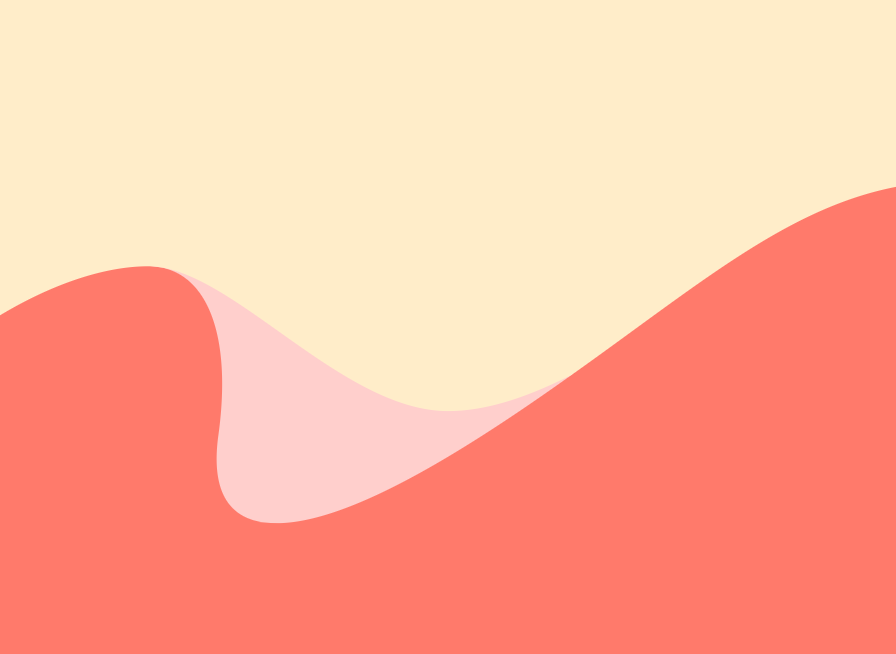
Give the GLSL for this background, as a WebGL 2 fragment shader.

```glsl
#version 300 es
precision highp float;
// Flat cream sky over a coral wave that folds around a pale pink hollow.

uniform vec2 u_resolution;
out vec4 fragColor;

const vec2 FRAME = vec2(7.68, 5.60);   // canvas size in design units
const vec3 CREAM = vec3(1.0, 0.93, 0.79);
const vec3 CORAL = vec3(1.0, 0.48, 0.42);
const vec3 PINK  = vec3(1.0, 0.81, 0.80);

// Points where neighbouring curves join
const vec2 CREST  = vec2(1.27, 3.32);
const vec2 WAIST  = vec2(1.87, 1.86);
const vec2 BOWL   = vec2(2.37, 1.12);
const vec2 TROUGH = vec2(3.84, 2.08);
const vec2 MEET   = vec2(4.90, 2.39);

float cubic(float a, float b, float c, float d, float t) {
    float s = 1.0 - t;
    return s * s * (s * a + 3.0 * t * b) + t * t * (3.0 * s * c + t * d);
}

// Height of a Bezier curve at a given x; its x must increase along the curve
float curveHeight(float x, vec2 a, vec2 b, vec2 c, vec2 d) {
    float low = 0.0, high = 1.0;
    for (int i = 0; i < 22; i++) {
        float mid = 0.5 * (low + high);
        if (cubic(a.x, b.x, c.x, d.x, mid) < x) low = mid;
        else high = mid;
    }
    return cubic(a.y, b.y, c.y, d.y, 0.5 * (low + high));
}

// Upper outline of the wave
float skyline(float x) {
    if (x < CREST.x)
        return curveHeight(x, vec2(0.0, 2.90), vec2(0.45, 3.17), vec2(0.90, 3.32), CREST);
    if (x < TROUGH.x)
        return curveHeight(x, CREST, vec2(1.98, 3.32), vec2(2.92, 2.08), TROUGH);
    if (x < MEET.x)
        return curveHeight(x, TROUGH, vec2(4.22, 2.08), vec2(4.60, 2.24), MEET);
    return curveHeight(x, MEET, vec2(6.00, 3.17), vec2(6.75, 3.82), vec2(7.68, 4.00));
}

// Left wall of the hollow, as x for a given y
float hollowWall(float y) {
    if (y < WAIST.y)
        return curveHeight(y, BOWL.yx, vec2(1.12, 1.95), vec2(1.40, 1.81), WAIST.yx);
    return curveHeight(y, WAIST.yx, vec2(2.78, 2.00), vec2(3.32, 1.75), CREST.yx);
}

// Lower edge of the hollow
float hollowFloor(float x) {
    return curveHeight(x, BOWL, vec2(3.00, 1.12), vec2(4.00, 1.75), MEET);
}

// Smooth coverage of the side where the field is positive
float coverage(float field) {
    float slope = length(vec2(dFdx(field), dFdy(field)));
    return clamp(0.5 + field / max(slope, 1e-5), 0.0, 1.0);
}

void main() {
    vec2 p = gl_FragCoord.xy / u_resolution * FRAME;

    float wave = coverage(skyline(p.x) - p.y);
    float hollow = coverage(p.x - hollowWall(p.y)) * coverage(p.y - hollowFloor(p.x));
    hollow *= step(p.x, MEET.x);

    vec3 color = mix(CREAM, mix(CORAL, PINK, hollow), wave);
    fragColor = vec4(color, 1.0);
}
```
